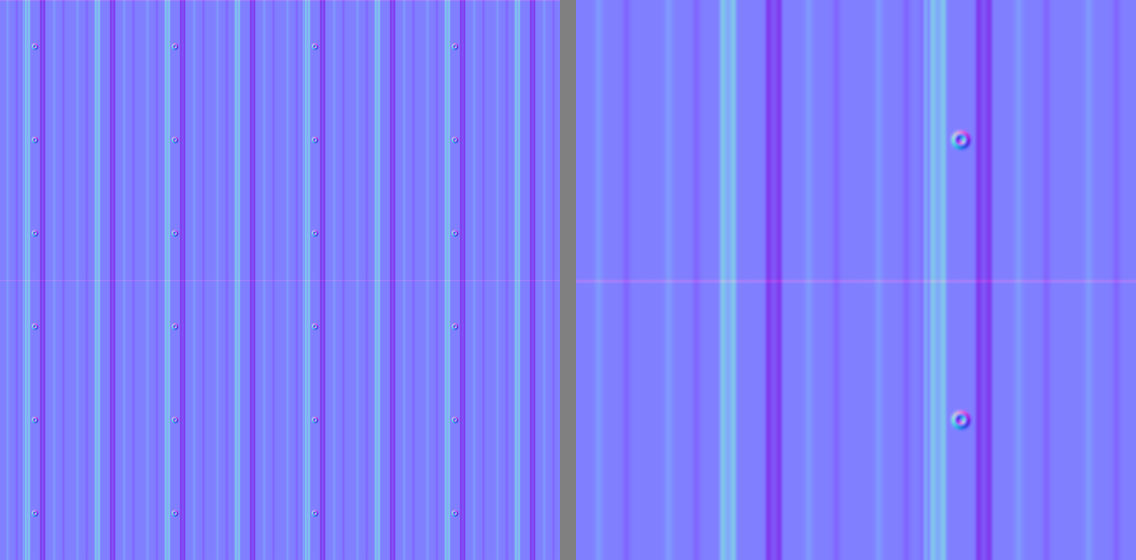
Left, the full canvas; right, a detail of the centre.
Reproduce this texture map procedurally as a Shadertoy shader.

```glsl
// Tangent-space normal map of ribbed sheet-metal cladding with screws and panel joints.

// Lengths below are in rib pitches; tilts are sideways components of the unit normal.
const float RIBS = 8.0;               // ribs across the canvas
const float PANEL = 4.0;              // panel width and height
const vec2 SCREW_SPACING = vec2(2.0, 4.0 / 3.0);

const float FLANK_POS = 0.109;        // rib axis to middle of its sloped side
const float FLANK_HALF = 0.038;
const float FLANK_SOFT = 0.010;
const float FLANK_TILT = 0.30;
const float CREASE_POS = 0.025;       // steep creases either side of the flank middle
const float CREASE_WIDTH = 0.0115;
const float CREASE_TILT = 0.23;

const float SWAGE_POS = 0.066;        // half width of the shallow pan swages
const float SWAGE_SHIFT = 0.0075;
const float SWAGE_WIDTH = 0.0135;
const float SWAGE_TILT = 0.20;

const float LAP_POS = -0.168;         // sheet edge beside the overlapping rib
const float LAP_WIDTH = 0.008;
const float LAP_TILT = 0.30;
const float JOINT_WIDTH = 0.006;      // horizontal joint between panels
const float JOINT_TILT = 0.30;

const float SCREW_RADIUS = 0.037;
const float SOCKET_RADIUS = 0.015;
const float SCREW_EDGE = 0.0085;
const float SCREW_TILT = 0.70;

// Bell-shaped line, never thinner than about a pixel.
float line(float d, float width, float pixel) {
    float w = max(width, 0.5 * pixel);
    return exp(-0.5 * d * d / (w * w)) * width / w;
}

// Slope of one rib side, d measured from the middle of the side.
float flank(float d, float pixel) {
    float soft = max(FLANK_SOFT, 0.7 * pixel);
    float body = 1.0 - smoothstep(FLANK_HALF - soft, FLANK_HALF + soft, abs(d));
    float creases = line(abs(d) - CREASE_POS, CREASE_WIDTH, pixel);
    return FLANK_TILT * body + CREASE_TILT * creases;
}

// Shallow swages at thirds of the pitch, left out where the main rib stands.
float swages(float x, float pixel) {
    float d = (fract(3.0 * x) - 0.5) / 3.0 - SWAGE_SHIFT;
    float inPan = step(1.0 / 6.0, abs(fract(x) - 0.5));
    float rise = line(d + SWAGE_POS, SWAGE_WIDTH, pixel);
    float fall = line(d - SWAGE_POS, SWAGE_WIDTH, pixel);
    return SWAGE_TILT * inPan * (rise - fall);
}

// Raised washer rim around a recessed socket.
vec2 screw(vec2 d, float pixel) {
    float r = length(d);
    float rim = line(r - SCREW_RADIUS, SCREW_EDGE, pixel);
    float socket = line(r - SOCKET_RADIUS, SCREW_EDGE * 0.8, pixel);
    return d / max(r, 0.001) * SCREW_TILT * (rim - socket);
}

void mainImage(out vec4 fragColor, in vec2 fragCoord) {
    vec2 p = fragCoord / iResolution.xy * RIBS;
    float pixel = RIBS / min(iResolution.x, iResolution.y);

    // Ribs: left side leans left, right side leans right
    float ribX = fract(p.x) - 0.5;
    float lean = flank(ribX + FLANK_POS, pixel) - flank(ribX - FLANK_POS, pixel);
    lean += swages(p.x, pixel);

    // Panel overlap and joint
    float lapX = mod(p.x, PANEL) - 0.5 - LAP_POS;
    lean += LAP_TILT * line(lapX, LAP_WIDTH, pixel);
    lean -= 0.4 * LAP_TILT * line(lapX + 0.02, LAP_WIDTH, pixel);
    float jointY = mod(p.y + 0.5 * PANEL, PANEL) - 0.5 * PANEL + JOINT_WIDTH;
    vec2 tilt = vec2(-lean, JOINT_TILT * line(jointY, JOINT_WIDTH, pixel));

    // Screws along every second rib
    tilt += screw(mod(p, SCREW_SPACING) - vec2(0.5, 0.5 * SCREW_SPACING.y), pixel);

    // Encode with the tangent frame turned a quarter: red is up, green is left
    vec3 normal = vec3(tilt.y, -tilt.x, sqrt(max(0.0, 1.0 - dot(tilt, tilt))));
    fragColor = vec4(0.5 + 0.5 * normal, 1.0);
}
```
